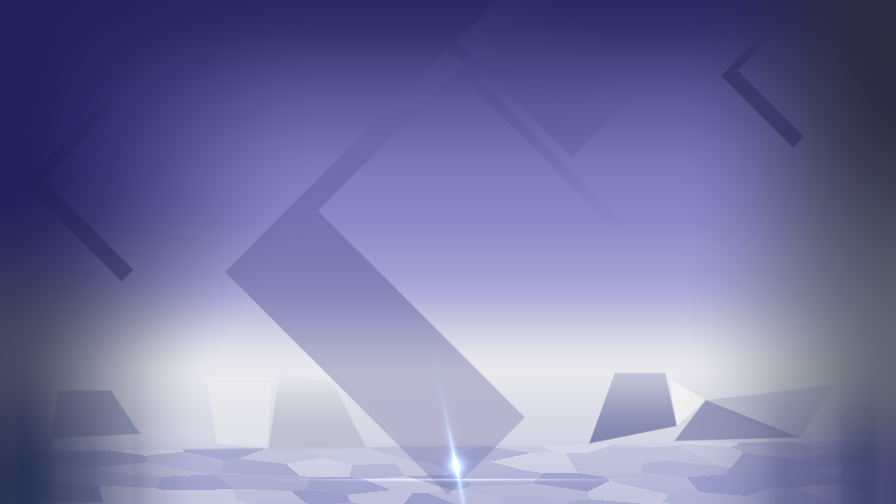
Write a Shadertoy shader that draws this background.

```glsl
// Violet dusk backdrop with angular chevrons over a pale, faceted crystal floor.

float hash(vec2 p) {
    return fract(sin(dot(p, vec2(127.1, 311.7))) * 43758.5);
}

float noise(float x) {
    float i = floor(x);
    return mix(hash(vec2(i, 3.0)), hash(vec2(i + 1.0, 3.0)), smoothstep(0.0, 1.0, x - i));
}

// Soft box in the diagonal coordinates d, between corners lo and hi.
float slab(vec2 d, vec2 lo, vec2 hi) {
    vec2 inside = min(d - lo, hi - d);
    return smoothstep(-0.003, 0.003, min(inside.x, inside.y));
}

// Left-pointing chevron: a wide falling arm and a thin rising arm that fades out.
float chevron(vec2 d, vec2 corner, vec2 thick, vec2 reach) {
    vec2 q = d - corner;
    float falling = slab(q, vec2(0.0), vec2(reach.x, thick.y));
    float rising = slab(q, vec2(0.0), vec2(thick.x, reach.y));
    return max(falling, rising * (1.0 - 0.75 * smoothstep(0.3, 1.0, q.y / reach.y)));
}

float side(vec2 p, vec2 a, vec2 b) {
    vec2 e = b - a;
    return dot(p - a, normalize(vec2(e.y, -e.x)));
}

// Convex four-sided shard, corners given clockwise.
float shard(vec2 p, vec2 a, vec2 b, vec2 c, vec2 d) {
    float inside = min(min(side(p, a, b), side(p, b, c)), min(side(p, c, d), side(p, d, a)));
    return smoothstep(-0.002, 0.002, inside);
}

// Random shade of the nearest cell, giving flat angular facets.
float facets(vec2 p) {
    vec2 cell = floor(p);
    float nearest = 9.0, shade = 0.0;
    for (int j = -1; j <= 1; j++)
    for (int i = -1; i <= 1; i++) {
        vec2 id = cell + vec2(i, j);
        vec2 away = id + vec2(hash(id), hash(id + 17.0)) - p;
        float dist = dot(away, away);
        if (dist < nearest) {
            nearest = dist;
            shade = hash(id + 41.0);
        }
    }
    return shade;
}

vec3 sky(float y) {
    vec3 c = mix(vec3(0.60, 0.62, 0.79), vec3(0.85, 0.85, 0.90), smoothstep(0.0, 0.15, y));
    c = mix(c, vec3(0.91, 0.91, 0.93), smoothstep(0.15, 0.27, y));
    c = mix(c, vec3(0.64, 0.63, 0.83), smoothstep(0.26, 0.47, y));
    c = mix(c, vec3(0.53, 0.51, 0.77), smoothstep(0.42, 0.62, y));
    c = mix(c, vec3(0.42, 0.41, 0.67), smoothstep(0.58, 0.78, y));
    return mix(c, vec3(0.17, 0.16, 0.39), smoothstep(0.70, 1.02, y));
}

void mainImage(out vec4 fragColor, in vec2 fragCoord) {
    vec2 p = fragCoord / iResolution.y;
    p.x += 0.5 * (16.0 / 9.0 - iResolution.x / iResolution.y);
    vec2 diag = vec2(p.x + 1.0 - p.y, p.x - 1.0 + p.y);
    vec3 col = sky(p.y);

    // Distant shards standing on the floor
    float rise = smoothstep(0.28, 0.12, p.y);
    vec3 slate = vec3(0.48, 0.50, 0.67);
    col = mix(col, vec3(0.95), 0.4 * shard(p, vec2(0.41, 0.25), vec2(0.54, 0.25), vec2(0.53, 0.11), vec2(0.43, 0.12)));
    col = mix(col, vec3(0.72, 0.72, 0.79), 0.75 * rise * shard(p, vec2(0.555, 0.26), vec2(0.66, 0.24), vec2(0.729, 0.108), vec2(0.532, 0.104)));
    col = mix(col, slate, (0.3 + 0.6 * rise) * shard(p, vec2(1.22, 0.26), vec2(1.32, 0.26), vec2(1.343, 0.155), vec2(1.169, 0.12)));
    col = mix(col, vec3(0.97), 0.7 * shard(p, vec2(1.33, 0.248), vec2(1.40, 0.206), vec2(1.343, 0.155), vec2(1.335, 0.20)));
    col = mix(col, slate, 0.7 * shard(p, vec2(1.40, 0.206), vec2(1.586, 0.132), vec2(1.338, 0.125), vec2(1.369, 0.1655)));
    col = mix(col, slate, 0.25 * shard(p, vec2(1.40, 0.206), vec2(1.655, 0.236), vec2(1.586, 0.132), vec2(1.5, 0.16)));
    col = mix(col, slate, 0.5 * shard(p, vec2(0.115, 0.225), vec2(0.22, 0.225), vec2(0.278, 0.139), vec2(0.10, 0.13)));

    // Faceted floor
    float ground = smoothstep(0.003, -0.003, p.y - 0.115 - 0.012 * (p.x - 0.9));
    float shade = facets(vec2(p.x * 8.0 + p.y * 9.0, p.y * 34.0));
    vec3 floorCol = mix(vec3(0.60, 0.62, 0.79), vec3(0.86, 0.86, 0.92), shade);
    col = mix(col, floorCol, 0.75 * ground);

    // Side shadows, bluer on the left and greyer on the right
    vec3 leftCol = mix(vec3(0.17, 0.20, 0.33), vec3(0.27, 0.28, 0.38), smoothstep(0.05, 0.28, p.y));
    leftCol = mix(leftCol, vec3(0.13, 0.12, 0.36), smoothstep(0.28, 0.65, p.y));
    vec3 rightCol = mix(vec3(0.28, 0.29, 0.46), vec3(0.38, 0.40, 0.45), smoothstep(0.05, 0.26, p.y));
    rightCol = mix(rightCol, vec3(0.17, 0.17, 0.25), smoothstep(0.28, 0.85, p.y));
    float leftReach = mix(0.42, 0.64, smoothstep(0.2, 0.6, p.y));
    col = mix(col, leftCol, 1.0 - smoothstep(0.0, leftReach, p.x));
    col = mix(col, rightCol, smoothstep(1.34, 1.79, p.x));

    // Dark vertical streaks in the lower corners
    float edge = smoothstep(0.38, 0.08, p.x) + 0.5 * smoothstep(1.45, 1.65, p.x);
    float streak = smoothstep(0.45, 0.9, noise(p.x * 22.0)) * smoothstep(0.30, 0.05, p.y);
    col = mix(col, vec3(0.12, 0.16, 0.33), 0.5 * streak * edge);

    // Chevrons, ridge and notch
    float big = chevron(diag, vec2(0.986, -0.093), vec2(0.063, 0.306), vec2(0.884, 0.88));
    col = mix(col, vec3(0.37, 0.37, 0.61), big * mix(0.28, 0.5, smoothstep(0.1, 0.5, p.y)));
    float small = chevron(diag, vec2(0.41, -0.317), vec2(0.03, 0.046), vec2(0.39, 0.32));
    col = mix(col, vec3(0.13, 0.12, 0.32), 0.4 * small);
    float far = chevron(diag, vec2(1.581, 1.280), vec2(0.022, 0.044), vec2(0.285, 0.21));
    col = mix(col, vec3(0.18, 0.18, 0.36), 0.6 * far);
    float ridge = slab(diag, vec2(1.02, 0.765), vec2(1.76, 0.795)) * smoothstep(1.76, 1.1, diag.x);
    float notch = slab(diag, vec2(0.99, 0.822), vec2(1.447, 1.6)) * smoothstep(1.15, 0.84, diag.y);
    col = mix(col, vec3(0.30, 0.29, 0.54), 0.28 * ridge + 0.22 * notch);

    // Floor glint with a tilted ray and a thin horizontal line
    vec2 g = p - vec2(0.905, 0.075);
    float ray = exp(-abs(g.x + 0.2 * g.y) * 220.0 - abs(g.y) * 22.0);
    float line = exp(-abs(p.y - 0.048) * 700.0) * smoothstep(0.42, 0.0, abs(p.x - 0.91));
    col += vec3(0.55, 0.8, 1.0) * (0.8 * ray + 0.35 * exp(-dot(g, g) * 2500.0)) + 0.3 * line;

    fragColor = vec4(clamp(col, 0.0, 1.0), 1.0);
}
```
